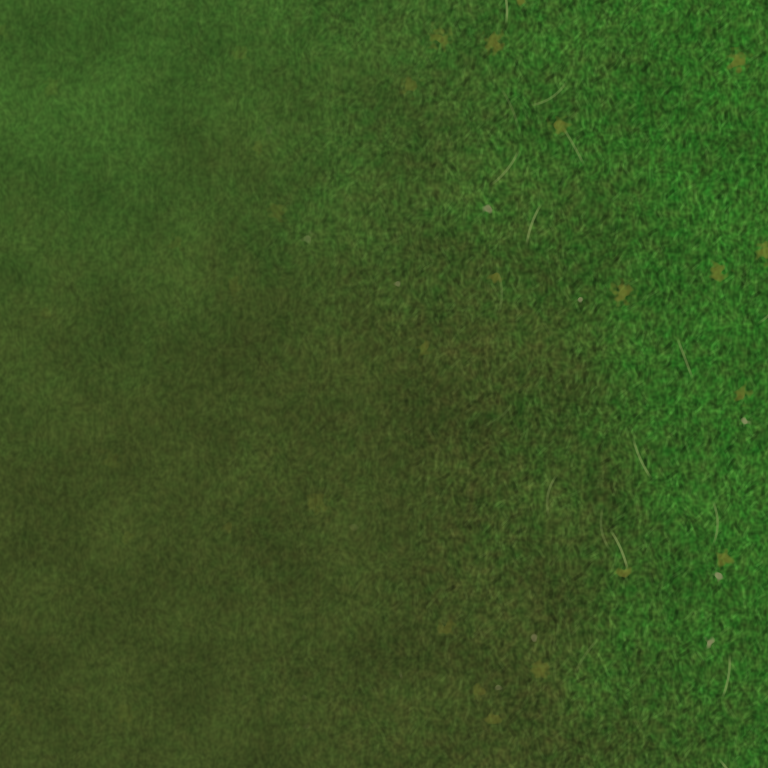
A WebGL 2 fragment shader for this texture:

```glsl
#version 300 es
precision highp float;
// Mown lawn seen from above: dull, soft olive turf at the left grows into
// lush, contrasty grass at the right. Gradient noise makes the turf grain,
// jittered cells scatter blades, dry straws, withered flecks and pale chips.

uniform vec2 u_resolution;
out vec4 fragColor;

const vec3 OLIVE = vec3(0.238, 0.292, 0.128);
const vec3 FRESH = vec3(0.232, 0.365, 0.145);
const vec3 LUSH  = vec3(0.195, 0.385, 0.130);
const vec3 STRAW = vec3(0.54, 0.60, 0.36);
const vec3 WITHERED = vec3(0.52, 0.48, 0.19);
const vec3 CHIP = vec3(0.62, 0.58, 0.44);

vec2 hash2(vec2 p) {
    vec3 q = fract(p.xyx * vec3(0.1031, 0.1030, 0.0973));
    q += dot(q, q.yzx + 33.33);
    return fract((q.xx + q.yz) * q.zy);
}

float cornerSlope(vec2 corner, vec2 offset) {
    float angle = 6.2832 * hash2(corner).x;
    return dot(vec2(cos(angle), sin(angle)), offset);
}

// Gradient noise, roughly -0.7 to 0.7
float gradientNoise(vec2 p) {
    vec2 i = floor(p), f = p - i;
    vec2 u = f * f * f * (f * (f * 6.0 - 15.0) + 10.0);
    vec2 e = vec2(1.0, 0.0);
    float low = mix(cornerSlope(i, f), cornerSlope(i + e.xy, f - e.xy), u.x);
    float high = mix(cornerSlope(i + e.yx, f - e.yx), cornerSlope(i + e.xx, f - e.xx), u.x);
    return mix(low, high, u.y);
}

float fbm(vec2 p) {
    float sum = 0.0, gain = 1.0;
    for (int octave = 0; octave < 4; octave++) {
        sum += gain * gradientNoise(p);
        p = p * 2.03 + 17.3;
        gain *= 0.55;
    }
    return sum;
}

mat2 rotation(float angle) {
    float c = cos(angle), s = sin(angle);
    return mat2(c, s, -s, c);
}

// Coverage of curved, tapering strands, at most one per cell
float strands(vec2 p, float cells, float len, float width, float density, float seed) {
    vec2 home = floor(p * cells);
    float cover = 0.0;
    for (int y = -1; y <= 1; y++)
    for (int x = -1; x <= 1; x++) {
        vec2 cell = home + vec2(x, y);
        vec2 place = hash2(cell + seed), trait = hash2(cell + seed + 57.0);
        if (trait.x > density) continue;
        vec2 d = rotation((trait.y - 0.35) * 1.7) * (p - (cell + place) / cells);
        d.x -= (place.x - 0.5) * 18.0 * d.y * d.y;
        float ends = 1.0 - smoothstep(0.25, 0.5, abs(d.y) / len);
        float side = 1.0 - smoothstep(0.2 * width, width, abs(d.x));
        cover = max(cover, ends * side * (0.4 + 0.6 * place.y));
    }
    return cover;
}

// Coverage of ragged spots, at most one per cell
float flecks(vec2 p, float cells, float radius, float density, float seed) {
    vec2 home = floor(p * cells);
    float ragged = 1.0 + 1.3 * gradientNoise(p * 120.0 + seed);
    float cover = 0.0;
    for (int y = -1; y <= 1; y++)
    for (int x = -1; x <= 1; x++) {
        vec2 cell = home + vec2(x, y);
        vec2 place = hash2(cell + seed), trait = hash2(cell + seed + 31.0);
        float size = radius * (0.6 + 0.6 * trait.y) * ragged;
        float dist = length(p - (cell + place) / cells);
        float spot = 1.0 - smoothstep(0.3 * size, size, dist);
        cover = max(cover, spot * step(trait.x, density));
    }
    return cover;
}

void main() {
    vec2 uv = gl_FragCoord.xy / u_resolution;
    float patches = fbm(uv * 5.0 + 3.0);
    float across = uv.x + 0.14 * (uv.y - 0.5) + 0.14 * patches;
    float lush = smoothstep(0.56, 0.98, across);
    float rough = smoothstep(0.2, 0.9, across);
    float fresh = smoothstep(0.35, 0.9, uv.y - 0.25 * uv.x + 0.2 * patches);

    // Broad turf colour with slow drifts in brightness and dryness
    vec3 colour = mix(mix(OLIVE, FRESH, fresh), LUSH, lush);
    colour *= 1.0 + 0.14 * fbm(uv * 10.0 + 40.0);
    float dryness = gradientNoise(uv * 45.0) + 0.8 * gradientNoise(uv * 110.0 + 9.0);
    colour += vec3(0.05, 0.0, 0.015) * dryness * (0.3 + 0.7 * rough);

    // Fine grain, slightly upright and warped
    vec2 warp = vec2(gradientNoise(uv * 22.0), gradientNoise(uv * 22.0 + 50.0));
    vec2 turf = uv + 0.006 * warp;
    float grain = gradientNoise(turf * vec2(135.0, 100.0)) + 0.8 * gradientNoise(turf * vec2(225.0, 190.0) + 5.0);
    colour *= 1.0 + mix(0.18, 0.37, rough) * grain;

    // Shadows between blades, then the lit blades
    float shadow = strands(uv, 60.0, 0.020, 0.0036, 0.5, 11.0);
    float lit = max(strands(uv, 55.0, 0.022, 0.0030, 0.45, 83.0), strands(uv, 75.0, 0.016, 0.0028, 0.45, 147.0));
    colour *= 1.0 - mix(0.06, 0.25, rough) * shadow;
    colour += vec3(0.09, 0.11, 0.065) * lit * mix(0.15, 0.65, rough);

    // Dry litter
    float straw = strands(uv, 14.0, 0.065, 0.0028, 0.20, 211.0) * smoothstep(0.58, 0.8, across);
    colour = mix(colour, STRAW, 0.7 * straw);
    colour = mix(colour, WITHERED, 0.55 * flecks(uv, 11.0, 0.015, 0.24, 307.0) * (0.2 + 0.8 * rough));
    colour = mix(colour, CHIP, 0.7 * flecks(uv, 13.0, 0.007, 0.08, 401.0) * rough);

    fragColor = vec4(clamp(colour, 0.0, 1.0), 1.0);
}
```
